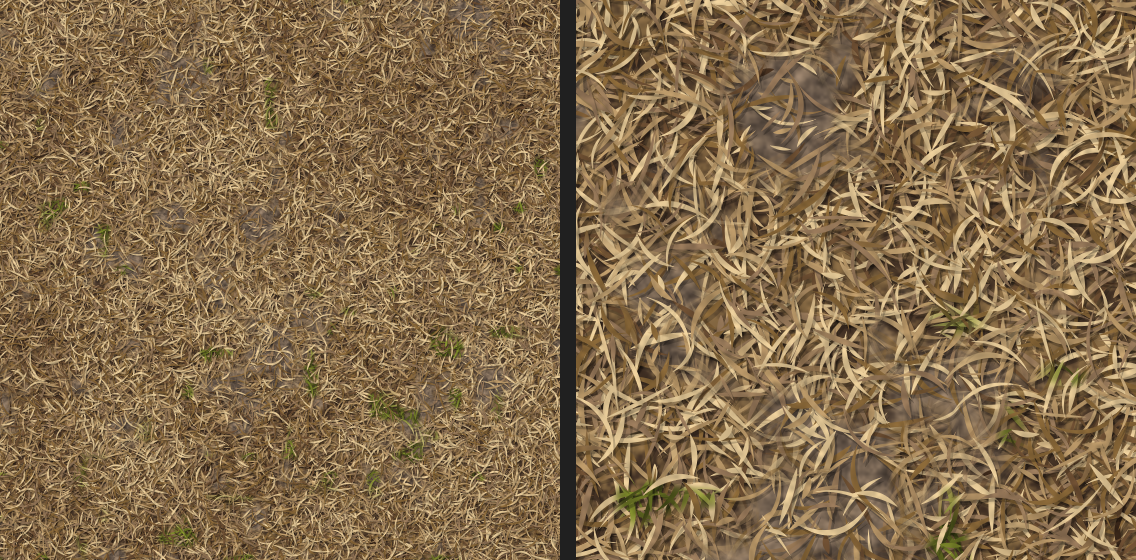
Left: the whole. Right: its middle third, enlarged.
Give the GLSL for this texture, as a WebGL 1 fragment shader.

```glsl
precision highp float;

uniform vec2 u_resolution;

const int LAYERS = 18;
const float CELLS = 36.0;              // blade cells across the canvas
const vec2 HALF_LENGTH = vec2(0.2, 0.9);   // in cells, shortest and longest
const vec2 HALF_WIDTH = vec2(0.032, 0.072);
const float BEND = 0.7;
const vec2 SHADOW_OFFSET = vec2(-0.05, 0.08);
const float SHADOW = 0.2;
const float TONE_BIAS = 0.14;
const float DEPTH_TONE = 0.26;
const float PATCH_TONE = 0.5;
const float GRAIN = 0.34;
const float GAIN = 1.04;

const vec3 DARK = vec3(0.21, 0.14, 0.09);
const vec3 BROWN = vec3(0.39, 0.28, 0.18);
const vec3 OCHRE = vec3(0.49, 0.37, 0.20);
const vec3 DUN = vec3(0.54, 0.43, 0.32);
const vec3 STRAW = vec3(0.66, 0.54, 0.37);
const vec3 PALE = vec3(0.82, 0.72, 0.54);
const vec3 GREY_SOIL = vec3(0.44, 0.38, 0.33);
const vec3 GREEN = vec3(0.35, 0.38, 0.12);

float hash(vec2 p) {
  return fract(sin(dot(p, vec2(127.1, 311.7))) * 43758.5453);
}

vec4 hash4(vec2 p) {
  vec4 s = vec4(dot(p, vec2(127.1, 311.7)), dot(p, vec2(269.5, 183.3)),
                dot(p, vec2(419.2, 371.9)), dot(p, vec2(83.7, 237.1)));
  return fract(sin(s) * 43758.5453);
}

float noise(vec2 p) {
  vec2 i = floor(p);
  vec2 f = fract(p);
  f = f * f * (3.0 - 2.0 * f);
  return mix(mix(hash(i), hash(i + vec2(1.0, 0.0)), f.x),
             mix(hash(i + vec2(0.0, 1.0)), hash(i + 1.0), f.x), f.y);
}

float fbm(vec2 p) {
  return 0.5 * noise(p) + 0.3 * noise(p * 2.1 + 7.3) + 0.2 * noise(p * 4.3 + 19.1);
}

// Dry grass colour, from shaded brown to bleached straw
vec3 grassColor(float tone) {
  vec3 c = mix(DARK, BROWN, smoothstep(0.06, 0.12, tone));
  c = mix(c, OCHRE, smoothstep(0.26, 0.32, tone));
  c = mix(c, DUN, smoothstep(0.42, 0.48, tone));
  c = mix(c, STRAW, smoothstep(0.60, 0.70, tone));
  return mix(c, PALE, smoothstep(0.86, 1.04, tone));
}

// Coverage of a bent, tapered blade lying along x
float blade(vec2 q, float halfLength, float halfWidth, float bend, float pixel) {
  float t = q.x / halfLength;
  float taper = 1.0 - t * t;
  float d = abs(q.y + bend * q.x * q.x) - halfWidth * taper;
  return clamp(0.5 - d / pixel, 0.0, 1.0) * smoothstep(0.0, 0.15, taper);
}

void main() {
  vec2 p = gl_FragCoord.xy / u_resolution.y;
  float pixel = CELLS / u_resolution.y;

  // Broad variation of light, bare ground and living tufts
  float patches = fbm(p * 6.0 + 3.7);
  float bare = smoothstep(0.56, 0.76, fbm(p * 13.0 + 41.0));
  float tuft = smoothstep(0.76, 0.9, noise(p * 27.0 + 11.0))
             * smoothstep(0.42, 0.62, noise(p * 5.0 + 63.0));

  // Crumbly soil
  float crumbs = fbm(p * 110.0);
  vec3 color = mix(DARK, OCHRE, smoothstep(0.25, 0.7, crumbs));
  color = mix(color, GREY_SOIL * (0.55 + 0.9 * crumbs), 0.25 + 0.6 * bare);

  // Blades, from the lowest layer to the topmost
  for (int layer = 0; layer < LAYERS; layer++) {
    float index = float(layer);
    float depth = index / float(LAYERS - 1);
    vec2 g = p * CELLS + vec2(0.37, 0.61) * index;
    vec2 home = floor(g);
    for (int j = -1; j <= 1; j++) {
      for (int i = -1; i <= 1; i++) {
        vec2 cell = home + vec2(float(i), float(j));
        vec4 place = hash4(cell + index * 17.31);
        vec4 look = hash4(cell + index * 23.17 + 51.7);
        float angle = place.z * 6.2832;
        float c = cos(angle);
        float s = sin(angle);
        mat2 turn = mat2(c, -s, s, c);
        vec2 q = turn * (g - cell - place.xy);
        float halfLength = mix(HALF_LENGTH.x, HALF_LENGTH.y, place.w);
        float halfWidth = mix(HALF_WIDTH.x, HALF_WIDTH.y, look.x);
        float bend = BEND * (look.y * 2.0 - 1.0);
        float present = 1.0 - bare * step(look.w, 0.55);

        float shade = blade(q + turn * SHADOW_OFFSET, halfLength, halfWidth, bend, pixel);
        color *= 1.0 - SHADOW * shade * present;

        float tone = look.z + TONE_BIAS + DEPTH_TONE * (depth - 0.5)
                   + PATCH_TONE * (patches - 0.5);
        vec3 bladeColor = grassColor(tone);
        bladeColor = mix(bladeColor, GREEN * (0.6 + 0.8 * look.z),
                         tuft * step(0.4, look.w));
        color = mix(color, bladeColor,
                    present * blade(q, halfLength, halfWidth, bend, pixel));
      }
    }
  }

  // Fine grain of fibres and dust
  float grain = 0.6 * noise(p * 290.0) + 0.4 * noise(p * 150.0 + 31.0);
  color *= GAIN * (1.0 + GRAIN * (grain - 0.5));
  gl_FragColor = vec4(clamp(color, 0.0, 1.0), 1.0);
}
```
